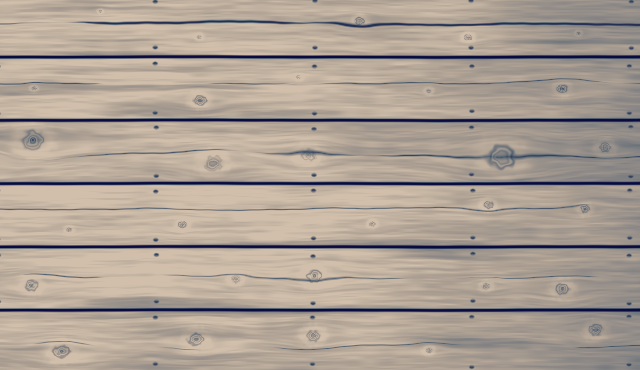
A Shadertoy shader for this texture:

```glsl
const float PITCH = 0.171;         // plank height, in canvas heights
const float FIRST_GAP = 0.162;     // centre of the lowest gap
const float GAP_HALF = 0.0042;
const float NAIL_SPACING = 0.428;
const float NAIL_START = -0.008;
const float NAIL_INSET = 0.022;
const float NAIL_RADIUS = 0.0056;
const float KNOT_CELL = 0.36;
const float KNOT_RADIUS = 0.015;
const float GRAIN_FREQ = 105.0;
const float CRACK_HALF = 0.0034;
const float BASE_TONE = 4.95;
const vec2 LIGHT_CENTRE = vec2(0.25, 0.5);
const vec2 LIGHT_FALLOFF = vec2(2.5, 1.5);

// Per plank, from bottom to top
const float KNOT_SCALE[6] = float[6](1.1, 1.0, 0.65, 1.8, 0.85, 0.6);
const float CRACK_SCALE[6] = float[6](0.25, 0.3, 0.3, 0.45, 0.35, 1.0);
const float PLANK_TONE[6] = float[6](-0.1, 0.0, 0.1, -0.4, -0.05, 0.05);

// Tone ramp from gap shadow to sunlit wood
const vec3 RAMP[6] = vec3[6](
    vec3(0.04, 0.04, 0.25), vec3(0.19, 0.24, 0.36), vec3(0.38, 0.43, 0.47),
    vec3(0.53, 0.52, 0.52), vec3(0.67, 0.62, 0.57), vec3(0.82, 0.75, 0.67));

float hash(vec2 p) {
    vec3 q = fract(p.xyx * vec3(0.1031, 0.1030, 0.0973));
    q += dot(q, q.yzx + 33.33);
    return fract((q.x + q.y) * q.z);
}

float noise(vec2 p) {
    vec2 i = floor(p), f = fract(p);
    f = f * f * (3.0 - 2.0 * f);
    return mix(mix(hash(i), hash(i + vec2(1, 0)), f.x),
               mix(hash(i + vec2(0, 1)), hash(i + vec2(1, 1)), f.x), f.y);
}

float waves(float x, float seed) {
    return sin(x * 5.0 + seed) + 0.5 * sin(x * 13.0 + seed * 2.3) + 0.25 * sin(x * 37.0 + seed * 4.1);
}

vec3 ramp(float tone) {
    float t = clamp(tone, 0.0, 5.0);
    int i = min(int(t), 4);
    return mix(RAMP[i], RAMP[i + 1], t - float(i));
}

// Adds knot shading to tone and bends the grain coordinate around each knot
void addKnots(vec2 p, float row, inout float grainY, inout float tone) {
    float cell = floor(p.x / KNOT_CELL);
    for (float k = -1.0; k <= 1.0; k++) {
        vec2 id = vec2(cell + k + 20.0, row * 7.0 + 3.0);
        float size = hash(id + 31.7);
        float r = KNOT_RADIUS * KNOT_SCALE[int(row)] * (0.45 + 0.75 * size);
        vec2 centre = vec2((cell + k + 0.2 + 0.6 * hash(id)) * KNOT_CELL,
                           PITCH * (0.25 + 0.5 * hash(id + 11.3)));
        vec2 d = p - centre;
        vec2 spread = d / (r * vec2(5.0, 2.3));
        grainY -= 0.72 * d.y * exp(-dot(spread, spread));

        float l = length(d / (r * vec2(1.1, 0.9))) + 0.5 * (noise(d / r * 2.0 + id) - 0.5);
        float core = 1.0 - smoothstep(0.75, 1.1, l);
        tone += 0.45 * exp(-1.5 * (l - 1.5) * (l - 1.5));
        tone -= core * (0.55 + 0.5 * sin(l * 17.0 + size * 6.0));
        tone -= 1.3 * size * exp(-40.0 * (l - 0.95) * (l - 0.95));
        tone -= 1.4 * size * (1.0 - smoothstep(0.1, 0.45, l));
    }
}

float grainTone(vec2 g, float row) {
    vec2 shift = vec2(row * 17.3, row * 41.7);
    float coarse = noise(g * vec2(1.6, GRAIN_FREQ * 0.55) + shift);
    float fine = noise(g * vec2(5.0, GRAIN_FREQ * 1.2) + shift);
    float fibre = noise(g * vec2(22.0, GRAIN_FREQ * 2.3) + shift);
    float patchMask = smoothstep(0.3, 0.75, noise(g * vec2(2.2, 17.0) + shift));
    float veins = smoothstep(0.55, 0.85, coarse) * patchMask;
    return 0.75 * (fine - 0.5) + 0.6 * (fibre - 0.5) + 0.35 * (coarse - 0.5) - 1.1 * veins;
}

void mainImage(out vec4 fragColor, in vec2 fragCoord) {
    float px = 1.0 / iResolution.y;
    vec2 p = fragCoord * px;
    vec2 uv = fragCoord / iResolution.xy;

    // Plank row and local position
    float wobble = 0.0006 * waves(p.x, 2.0);
    float y = p.y - FIRST_GAP + wobble;
    float row = clamp(floor(y / PITCH) + 1.0, 0.0, 5.0);
    vec2 local = vec2(p.x, y - (row - 1.0) * PITCH);
    float edge = min(local.y, PITCH - local.y);

    // Light falloff and weathered mottling
    vec2 q = uv - LIGHT_CENTRE;
    float tone = BASE_TONE - dot(q * q, LIGHT_FALLOFF) + PLANK_TONE[int(row)];
    tone += 0.6 * (noise(p * vec2(5.0, 13.0) + row * 9.0) - 0.5);

    // Knots and grain
    float grainY = local.y + 0.003 * waves(p.x * 0.7, row * 3.1);
    addKnots(local, row, grainY, tone);
    tone += grainTone(vec2(p.x, grainY), row);

    // Cracks that open and close along the grain
    float crackY = PITCH * (0.42 + 0.2 * hash(vec2(row, 5.0))) + 0.0012 * waves(p.x * 3.0, row);
    float open = smoothstep(0.25, 0.8, noise(vec2(p.x * 6.0 + row * 13.0, row)) + 0.35 * CRACK_SCALE[int(row)]);
    float crackHalf = CRACK_HALF * CRACK_SCALE[int(row)] * open;
    float crack = 1.0 - smoothstep(crackHalf - px, crackHalf + px, abs(grainY - crackY));
    tone = mix(tone, 0.7, crack * smoothstep(0.0, 0.4, open));

    // Nail pairs near both plank edges
    float column = round((p.x - NAIL_START) / NAIL_SPACING);
    float side = step(PITCH * 0.5, local.y);
    vec2 jitter = vec2(hash(vec2(column, row)), hash(vec2(column + 9.0, row + side * 6.0))) - 0.5;
    vec2 nail = vec2(p.x - NAIL_START - column * NAIL_SPACING, edge - NAIL_INSET) - 0.008 * jitter;
    float nailDist = length(nail * vec2(0.85, 1.1));
    float head = 1.0 - smoothstep(NAIL_RADIUS - px, NAIL_RADIUS + px, nailDist);
    tone = mix(tone, 1.1 + 1.6 * smoothstep(0.0, NAIL_RADIUS, nail.y + 0.001), head);

    // Worn edges and dark gaps
    tone -= 0.7 * exp(-max(edge - GAP_HALF, 0.0) / 0.003);
    float gap = 1.0 - smoothstep(GAP_HALF - px, GAP_HALF + px, edge);
    fragColor = vec4(ramp(mix(tone, 0.0, gap)), 1.0);
}
```
